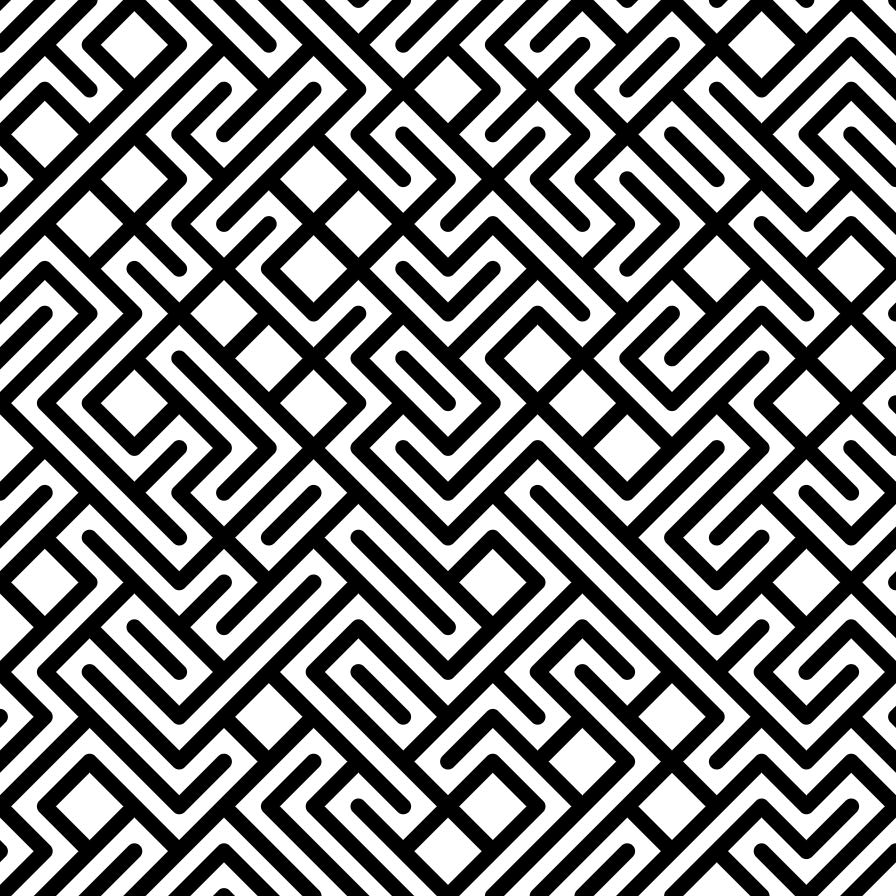
Give the GLSL for this pattern, as a WebGL 2 fragment shader.

```glsl
#version 300 es
precision highp float;

uniform vec2 u_resolution;
out vec4 fragColor;

float hash(vec2 cell) {
    vec3 p = fract(vec3(cell.xyx) * vec3(0.1031, 0.1030, 0.0973) + 0.37);
    p += dot(p, p.yzx + 33.33);
    return fract((p.x + p.y) * p.z);
}

float segmentDistance(vec2 p, vec2 a, vec2 b) {
    vec2 ab = b - a;
    float t = clamp(dot(p - a, ab) / dot(ab, ab), 0.0, 1.0);
    return length(p - a - ab * t);
}

// Each cell holds one of its two diagonals, chosen at random
float diagonalDistance(vec2 p, vec2 cell) {
    float rise = step(0.5, hash(cell + 17.0));
    return segmentDistance(p - cell, vec2(0.0, 1.0 - rise), vec2(1.0, rise));
}

void main() {
    const float cellsAcross = 20.0;
    float cellsPerPixel = cellsAcross / min(u_resolution.x, u_resolution.y);
    vec2 p = gl_FragCoord.xy * cellsPerPixel;

    // Round caps reach into neighbouring cells
    float nearest = 2.0;
    for (int y = -1; y <= 1; y++) {
        for (int x = -1; x <= 1; x++) {
            nearest = min(nearest, diagonalDistance(p, floor(p) + vec2(x, y)));
        }
    }

    // Stroke with an edge one pixel wide
    float halfWidth = 0.176;
    float ink = clamp(0.5 - (nearest - halfWidth) / cellsPerPixel, 0.0, 1.0);
    vec3 paperColor = vec3(1.0);
    vec3 inkColor = vec3(0.0);
    fragColor = vec4(mix(paperColor, inkColor, ink), 1.0);
}
```
